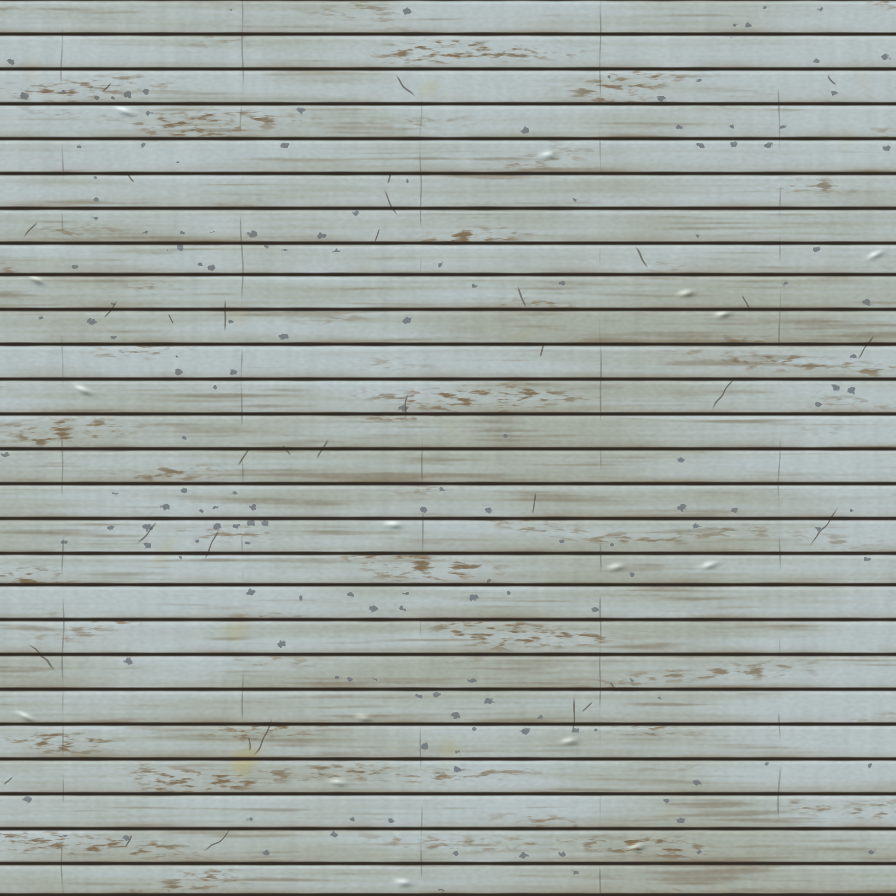
A three.js fragment shader for this texture:

```glsl
varying vec2 vUv;

const float BOARDS = 26.0;
const float UNEVEN = 0.045;       // seam drift, in boards
const float DRIFT_PERIOD = 9.0;   // boards per drift cycle
const float SEAM_CORE = 0.0007;
const float SEAM_EDGE = 0.0030;
const float CHIP_CELLS = 52.0;
const float CHIP_RADIUS = 0.0042;
const int SCRATCHES = 34;
const int DENTS = 16;

const vec3 BLUE_PAINT = vec3(0.705, 0.750, 0.752);
const vec3 GREEN_PAINT = vec3(0.640, 0.668, 0.628);
const vec3 GRIME = vec3(0.550, 0.535, 0.480);
const vec3 RUST = vec3(0.430, 0.340, 0.230);
const vec3 YELLOW_STAIN = vec3(0.700, 0.660, 0.420);
const vec3 CHIP = vec3(0.430, 0.455, 0.475);
const vec3 SCRATCH = vec3(0.330, 0.310, 0.270);
const vec3 SEAM = vec3(0.190, 0.165, 0.145);

vec2 hash2(vec2 p) {
  vec3 q = fract(p.xyx * vec3(0.1031, 0.1030, 0.0973));
  q += dot(q, q.yzx + 33.33);
  return fract((q.xx + q.yz) * q.zy);
}

float corner(vec2 cell, vec2 offset) {
  return dot(hash2(cell) * 2.0 - 1.0, offset);
}

// Gradient noise, roughly -0.7 to 0.7
float noise(vec2 p) {
  vec2 i = floor(p), f = fract(p);
  vec2 u = f * f * f * (f * (f * 6.0 - 15.0) + 10.0);
  vec2 e = vec2(1.0, 0.0);
  return mix(mix(corner(i, f), corner(i + e, f - e), u.x),
             mix(corner(i + e.yx, f - e.yx), corner(i + 1.0, f - 1.0), u.x), u.y);
}

float fbm(vec2 p) {
  return noise(p) + 0.5 * noise(p * 2.1 + 17.3) + 0.25 * noise(p * 4.3 + 41.7);
}

float seamY(float k) {
  float drift = mod(k + 1.0, DRIFT_PERIOD) / (0.5 * (DRIFT_PERIOD - 1.0)) - 1.0;
  return (k + UNEVEN * drift + 0.012) / BOARDS;
}

// One irregular flake in some of the cells
float chips(vec2 p, float density) {
  vec2 cell = floor(p * CHIP_CELLS);
  vec2 r = hash2(cell + 211.0), s = hash2(cell + 97.0);
  vec2 d = p - (cell + mix(vec2(0.3), vec2(0.7), r)) / CHIP_CELLS;
  float radius = CHIP_RADIUS * mix(0.4, 1.0, s.y);
  float dist = length(d * vec2(0.8, 1.1)) + 0.0035 * noise(p * 260.0);
  return step(s.x, density) * (1.0 - smoothstep(radius - 0.001, radius + 0.0006, dist));
}

float scratches(vec2 p) {
  float mark = 0.0;
  for (int i = 0; i < SCRATCHES; i++) {
    vec2 c = hash2(vec2(float(i), 3.0)), s = hash2(vec2(float(i), 71.0));
    float a = (s.x - 0.5) * 1.7;
    vec2 d = mat2(cos(a), sin(a), -sin(a), cos(a)) * (p - c);
    float reach = mix(0.007, 0.030, s.y * s.y);
    float bend = 14.0 * (c.y - 0.5) * d.y * d.y + 0.003 * noise(p * 70.0);
    float line = 1.0 - smoothstep(0.0003, 0.0014, abs(d.x + bend));
    mark = max(mark, line * (1.0 - smoothstep(0.5, 1.0, abs(d.y) / reach)));
  }
  return mark;
}

// Bright glint with a shaded lower side
float dents(vec2 p) {
  float relief = 0.0;
  for (int i = 0; i < DENTS; i++) {
    vec2 c = hash2(vec2(float(i), 151.0));
    vec2 d = (p - c) * vec2(130.0, 330.0);
    d.y += (c.x - 0.5) * 2.0 * d.x;
    vec2 below = d - vec2(0.6, 1.3);
    relief += exp(-dot(d, d)) - 0.8 * exp(-dot(below, below));
  }
  return relief;
}

void main() {
  vec2 p = vec2(vUv.x, 1.0 - vUv.y);

  // Board under this point, counted from the top
  float k = floor(p.y * BOARDS);
  k += step(seamY(k + 1.0), p.y) - step(p.y, seamY(k));
  float above = p.y - seamY(k), below = seamY(k + 1.0) - p.y;
  vec2 tone = hash2(vec2(k, 29.0));
  vec2 q = p + vec2(tone.x * 19.0, 0.0);

  // Faded paint and long grime streaks
  float streak = noise(q * vec2(7.0, 250.0));
  float fade = 0.40 + 0.8 * fbm(p * vec2(2.3, 4.5) + 5.0) + 0.5 * (tone.y - 0.5)
             + 0.6 * noise(q * vec2(4.0, 55.0)) + 0.35 * streak;
  vec3 color = mix(BLUE_PAINT, GREEN_PAINT, smoothstep(0.05, 0.85, fade));
  float grime = fbm(q * vec2(6.0, 65.0)) + 0.5 * streak + 0.5 * (fade - 0.5);
  color = mix(color, GRIME, 0.8 * smoothstep(0.12, 0.75, grime));
  color += 0.035 * noise(p * vec2(150.0, 260.0)) + 0.025 * noise(p * vec2(85.0, 9.0));

  // Rust and yellow stains
  float rustZone = smoothstep(0.12, 0.42, noise(q * vec2(5.0, 26.0) + 63.0));
  float rust = rustZone * smoothstep(-0.05, 0.45, fbm(q * vec2(45.0, 170.0)));
  color = mix(color, RUST, 0.75 * rust);
  color = mix(color, YELLOW_STAIN, 0.5 * smoothstep(0.38, 0.6, noise(p * vec2(13.0, 15.0) + 9.0)));

  // Flakes, scratches, dents and faint upright cracks
  float density = 0.035 + 0.35 * smoothstep(0.1, 0.5, noise(p * vec2(3.0, 13.0) + 37.0));
  color = mix(color, CHIP, 0.85 * chips(p, density));
  color = mix(color, SCRATCH, 0.65 * scratches(p));
  color += 0.22 * dents(p);
  float upright = abs(fract((p.x - 0.07 + 0.004 * noise(p * 18.0)) * 5.0 + 0.5) - 0.5) / 5.0;
  float crack = (1.0 - smoothstep(0.0003, 0.0014, upright)) * smoothstep(-0.05, 0.25, noise(p * vec2(5.0, 22.0)));
  color = mix(color, SCRATCH, 0.35 * crack);

  // Lit upper lip, dirty lower edge, dark seam
  color += 0.05 * exp(-pow((above - 0.0045) / 0.0015, 2.0));
  float dirt = exp(-below / 0.004) * (0.4 + 0.8 * noise(q * vec2(14.0, 40.0)));
  color = mix(color, RUST, clamp(dirt, 0.0, 0.7));
  float seamDist = min(abs(above), abs(below)) + 0.0005 * noise(vec2(p.x * 25.0, floor(p.y * BOARDS + 0.5)));
  color = mix(color, SEAM, 1.0 - smoothstep(SEAM_CORE, SEAM_EDGE, seamDist));

  gl_FragColor = vec4(clamp(color, 0.0, 1.0), 1.0);
}
```
